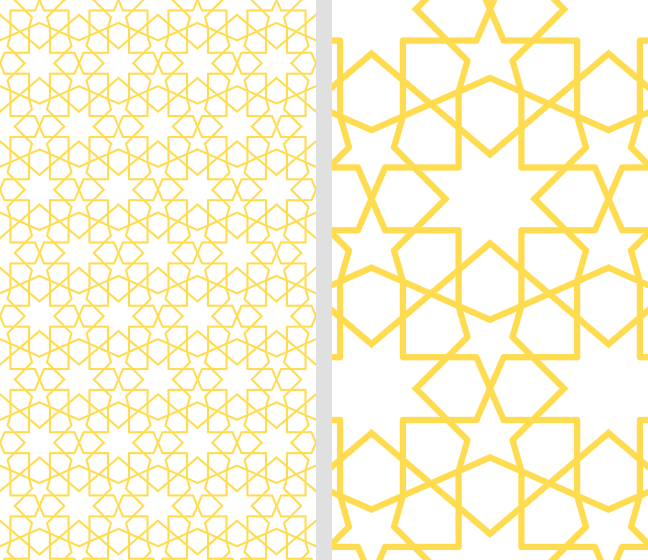
Left: the whole. Right: its middle third, enlarged.
This pattern is drawn by a Shadertoy shader. Its source:

```glsl
// Yellow outline lattice of interlaced eight- and five-pointed stars on white.

float segmentDistance(vec2 p, vec2 a, vec2 b) {
    vec2 ap = p - a, ab = b - a;
    return length(ap - ab * clamp(dot(ap, ab) / dot(ab, ab), 0.0, 1.0));
}

// Strands around one eight-pointed star, in a quarter cell with the star at the origin.
float starStrands(vec2 p) {
    vec2 corner = vec2(0.265);
    vec2 kink = vec2(0.81, 0.435);
    vec2 lowerTip = vec2(0.735, 0.697);
    vec2 shoulder = vec2(0.885, 0.265);

    // Horizontal arm, then the slanted side of the bow tie.
    float d = segmentDistance(p, corner, shoulder);
    d = min(d, segmentDistance(p, shoulder, vec2(1.0, 0.0)));

    // Diagonal hexagon side, bending around the five-pointed star.
    d = min(d, segmentDistance(p, vec2(0.335, -0.04), kink));
    d = min(d, segmentDistance(p, kink, lowerTip));

    // Upright arm that reaches the opposite star's corner.
    return min(d, segmentDistance(p, lowerTip, vec2(0.735, 1.336)));
}

float latticeDistance(vec2 p) {
    // Mirror every cell into one quarter; stars sit at two opposite corners.
    vec2 cell = vec2(1.0, 1.601);
    vec2 q = abs(mod(p + cell, 2.0 * cell) - cell);
    float d = min(starStrands(q), starStrands(cell - q));

    // Zigzag band between rows, and the strand joining neighbouring stars.
    vec2 center = 0.5 * cell;
    vec2 band = vec2(0.55, -0.242);
    vec2 strand = vec2(0.5, 0.4255) * 1.08;
    d = min(d, segmentDistance(q, center - band, center + band));
    return min(d, segmentDistance(q, center - strand, center + strand));
}

void mainImage(out vec4 fragColor, in vec2 fragCoord) {
    // Four repeats across, two units each, measured from the top edge.
    float pixel = 8.0 / iResolution.x;
    vec2 p = vec2(fragCoord.x, iResolution.y - fragCoord.y) * pixel;

    float halfWidth = 0.0265;
    float ink = clamp(0.5 + (halfWidth - latticeDistance(p)) / pixel, 0.0, 1.0);
    vec3 color = mix(vec3(1.0), vec3(1.0, 0.86, 0.31), ink);
    fragColor = vec4(color, 1.0);
}
```
